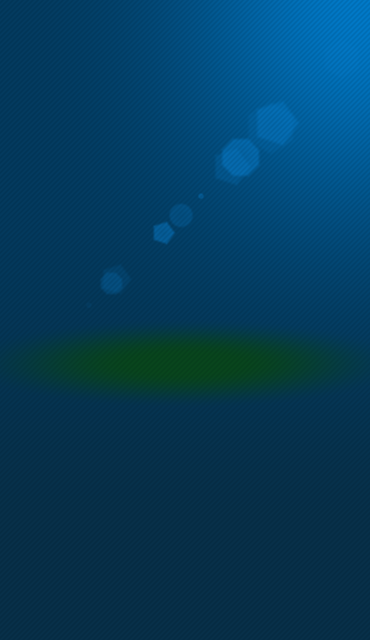
This background is drawn by a Shadertoy shader. Its source:

```glsl
// A deep blue backdrop lit from the upper right corner, with a diagonal chain
// of lens flare ghosts, a soft green ellipse and fine diagonal pinstripes.
// Gradients form the light; a loop over polygon distances draws the ghosts.

const float PI = 3.14159;

// Signed distance to a regular polygon with one vertex pointing right.
float polygonDistance(vec2 q, float radius, float sides) {
    float halfSector = PI / sides;
    float angle = atan(-q.y, -q.x);
    float local = mod(angle + halfSector, 2.0 * halfSector) - halfSector;
    return length(q) * cos(local) - radius * cos(halfSector);
}

// Each ghost: offset along the chain, radius, number of sides, strength.
const vec4 GHOSTS[11] = vec4[11](
    vec4(0.000, 0.004, 40.0, 0.08),
    vec4(0.035, 0.018,  8.0, 0.20),
    vec4(0.042, 0.024,  5.0, 0.12),
    vec4(0.116, 0.018,  5.0, 0.45),
    vec4(0.144, 0.018, 40.0, 0.22),
    vec4(0.175, 0.004, 40.0, 0.35),
    vec4(0.222, 0.030,  5.0, 0.20),
    vec4(0.237, 0.031,  8.0, 0.42),
    vec4(0.284, 0.040,  6.0, 0.13),
    vec4(0.292, 0.036,  5.0, 0.30),
    vec4(0.395, 0.030,  6.0, 0.09));

void mainImage(out vec4 fragColor, in vec2 fragCoord) {
    vec2 p = fragCoord / iResolution.y;
    float right = iResolution.x / iResolution.y;
    float pixel = 1.0 / iResolution.y;

    // Vertical backdrop
    vec3 color = mix(vec3(0.025, 0.180, 0.275), vec3(0.010, 0.215, 0.350),
                     smoothstep(0.15, 0.70, p.y));

    // Corner light
    vec2 toCorner = (p - vec2(right, 1.0)) * vec2(1.0, 0.85);
    float light = exp(-12.0 * dot(toCorner, toCorner));
    color = mix(color, vec3(0.0, 0.455, 0.750), light);

    // Green ellipse
    float ellipse = length((p - vec2(0.5 * right, 0.432)) / vec2(0.31, 0.062));
    float green = 1.0 - smoothstep(0.25, 1.15, ellipse);
    color = mix(color, vec3(0.030, 0.260, 0.110), green);

    // Flare ghosts, slightly brighter towards their rims
    for (int i = 0; i < 11; i++) {
        vec4 ghost = GHOSTS[i];
        vec2 center = vec2(0.139, 0.523) + ghost.x * vec2(1.0, 0.975);
        float d = polygonDistance(p - center, ghost.y, ghost.z);
        float blur = pixel + 0.06 * ghost.y;
        float cover = 1.0 - smoothstep(-blur, blur, d);
        float rim = 0.85 + 0.15 * smoothstep(-ghost.y, 0.0, d);
        color = mix(color, vec3(0.03, 0.50, 0.82), cover * rim * ghost.w);
    }

    // Diagonal pinstripes, faded where too fine to resolve
    float stripe = sin(2.0 * PI * 128.0 * (p.x - p.y) + 0.8);
    float visible = smoothstep(2.0, 4.0, iResolution.y / 128.0);
    color *= 1.0 + 0.055 * stripe * visible;

    fragColor = vec4(color, 1.0);
}
```
